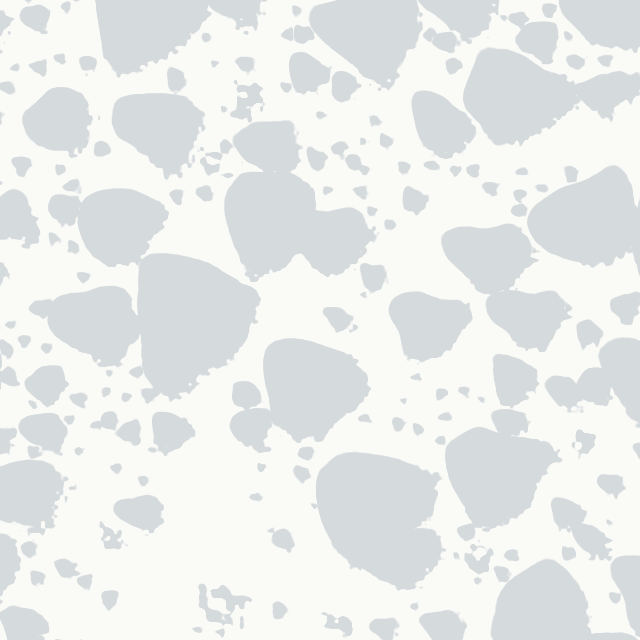
Give the GLSL for this pattern, as a three.js fragment shader.

```glsl
// Scattered pebbles in pale grey on an off-white ground: three sizes of stone
// sit on staggered, jittered grids, and a smaller stone is dropped where a larger
// one lies. Each is a tapered oval, warped by noise and ragged on its lower right.

#define BIG_CELLS 5.5
#define MID_CELLS 11.0
#define SMALL_CELLS 25.0
#define BIG_KEEP 0.88
#define MID_KEEP 0.82
#define SMALL_KEEP 0.85
#define TILT -0.45
#define TILT_SPREAD 1.2
#define RAGGED 0.011
#define HOLLOW_SHARE 0.16
#define EDGE 0.0013

const vec3 GROUND = vec3(0.98, 0.98, 0.97);
const vec3 STONE = vec3(0.835, 0.857, 0.866);

varying vec2 vUv;

struct Stone {
  vec2 center;
  float radius;
  float aspect;
  float tilt;
  float seed;
  float chance;
};

vec2 hash2(vec2 p) {
  vec3 q = fract(p.xyx * vec3(0.1031, 0.1030, 0.0973));
  q += dot(q, q.yzx + 33.33);
  return fract((q.xx + q.yz) * q.zy);
}

float noise(vec2 p) {
  vec2 i = floor(p), f = fract(p);
  f = f * f * (3.0 - 2.0 * f);
  float low = mix(hash2(i).x, hash2(i + vec2(1.0, 0.0)).x, f.x);
  float high = mix(hash2(i + vec2(0.0, 1.0)).x, hash2(i + 1.0).x, f.x);
  return mix(low, high, f.y);
}

// Stone in neighbour k (0 to 8) of the staggered cell around p
Stone stoneNear(vec2 p, int k, float cells, vec2 sizes, float layer) {
  int j = k / 3;
  float row = floor(p.y * cells) + float(j) - 1.0;
  float shift = 0.5 * mod(row, 2.0);
  float column = floor(p.x * cells - shift) + float(k - 3 * j) - 1.0;
  vec2 key = vec2(column, row) + layer;
  vec2 place = hash2(key), form = hash2(key + 57.3), luck = hash2(key + 91.7);
  vec2 center = (vec2(column + shift, row) + 0.5 + 0.6 * (place - 0.5)) / cells;
  float tilt = TILT + TILT_SPREAD * (luck.x - 0.5);
  return Stone(center, mix(sizes.x, sizes.y, form.x), mix(0.62, 0.95, form.y),
               tilt, luck.x, luck.y);
}

// Approximate signed distance to one stone
float stoneDistance(vec2 p, Stone s) {
  vec2 d = p - s.center;
  vec2 axis = vec2(cos(s.tilt), sin(s.tilt));
  vec2 e = vec2(dot(d, axis), dot(d, vec2(-axis.y, axis.x)) / s.aspect) / s.radius;
  e.y /= max(0.4, 1.0 + 0.38 * e.x);
  float oval = pow(pow(abs(e.x), 2.3) + pow(abs(e.y), 2.3), 1.0 / 2.3);
  oval += 0.42 * (noise(d / s.radius * 1.5 + s.seed * 71.0) - 0.5);
  float lowerRight = smoothstep(-0.2, 0.9, dot(d, vec2(0.7, -0.7)) / s.radius);
  float roughness = min(RAGGED, 0.35 * s.radius) * (0.12 + lowerRight);
  return (oval - 1.0) * s.radius * s.aspect + roughness * (noise(p * 135.0) - 0.5);
}

bool outOfReach(vec2 p, Stone s) {
  return length(p - s.center) > 1.5 * s.radius + 0.03;
}

// Falls to 0 in the bare patch low on the left
float cover(vec2 p) {
  return smoothstep(0.1, 0.36, length((p - vec2(0.32, 0.12)) * vec2(0.85, 1.0)));
}

float bigStones(vec2 p) {
  float nearest = 1.0;
  for (int k = 0; k < 9; k++) {
    Stone s = stoneNear(p, k, BIG_CELLS, vec2(0.05, 0.1), 11.0);
    if (outOfReach(p, s) || s.chance > BIG_KEEP * cover(s.center)) continue;
    nearest = min(nearest, stoneDistance(p, s));
  }
  return nearest;
}

float midStones(vec2 p) {
  float nearest = 1.0;
  for (int k = 0; k < 9; k++) {
    Stone s = stoneNear(p, k, MID_CELLS, vec2(0.018, 0.038), 137.0);
    if (outOfReach(p, s) || s.chance > MID_KEEP * (0.5 + 0.5 * cover(s.center))) continue;
    if (bigStones(s.center) < 0.75 * s.radius) continue;
    float d = stoneDistance(p, s);
    // Some stones crumble into a broken ring
    if (s.chance < HOLLOW_SHARE) d = abs(d + 0.009) - 0.007 + 0.024 * (noise(p * 95.0) - 0.5);
    nearest = min(nearest, d);
  }
  return nearest;
}

float smallStones(vec2 p) {
  float nearest = 1.0;
  for (int k = 0; k < 9; k++) {
    Stone s = stoneNear(p, k, SMALL_CELLS, vec2(0.005, 0.016), 263.0);
    float cluster = smoothstep(0.15, 0.75, noise(s.center * 9.0 + 4.0));
    if (length(p - s.center) > 2.0 * s.radius || s.chance > SMALL_KEEP * cluster) continue;
    if (min(bigStones(s.center), midStones(s.center)) < 0.7 * s.radius) continue;
    nearest = min(nearest, stoneDistance(p, s));
  }
  return nearest;
}

void main() {
  float d = min(bigStones(vUv), min(midStones(vUv), smallStones(vUv)));
  gl_FragColor = vec4(mix(STONE, GROUND, smoothstep(-EDGE, EDGE, d)), 1.0);
}
```
